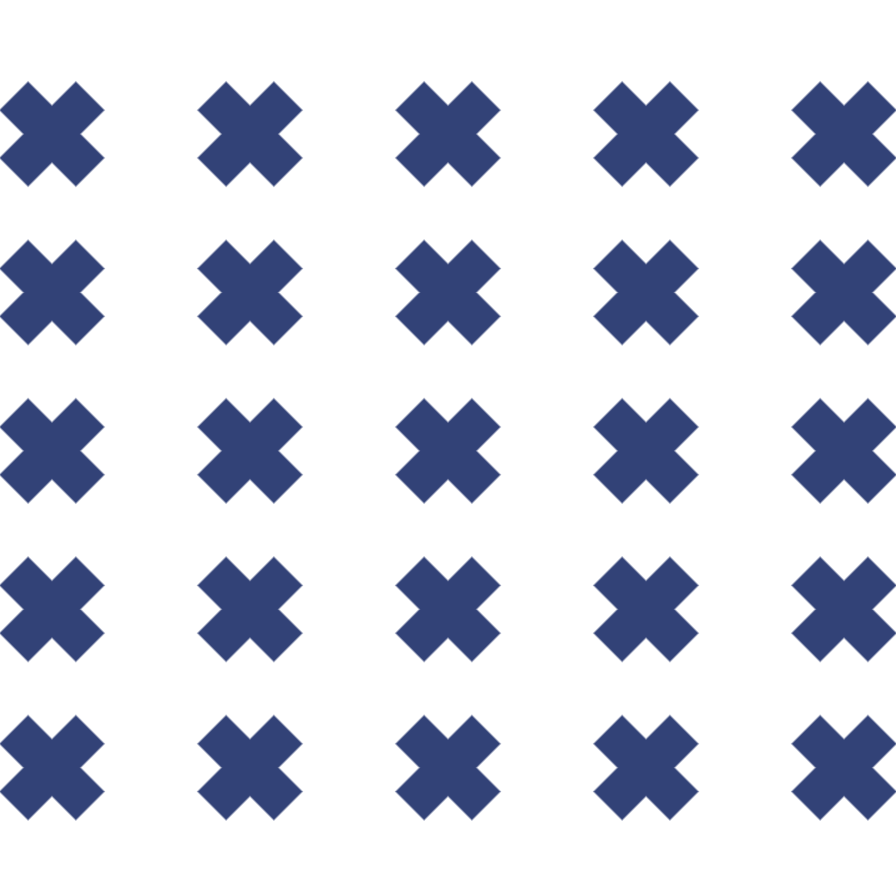
Write a three.js fragment shader that draws this pattern.

```glsl
varying vec2 vUv;

const vec3 PAPER = vec3(1.0);
const vec3 INK = vec3(0.196, 0.257, 0.467);
const vec2 GRID_CENTER = vec2(0.5, 0.4968);
const vec2 SPACING = vec2(0.221, 0.1768);
const vec2 GRID_REACH = vec2(2.0);     // crosses on each side of the middle one
const float ARM_LENGTH = 0.0603;
const float ARM_HALF_WIDTH = 0.0226;
const float EDGE_SOFTNESS = 0.0015;

float boxDistance(vec2 p, vec2 halfSize) {
  vec2 d = abs(p) - halfSize;
  return length(max(d, 0.0)) + min(max(d.x, d.y), 0.0);
}

// Two equal bars crossing on the diagonals
float crossDistance(vec2 p) {
  vec2 diagonal = vec2(p.x + p.y, p.y - p.x) * sqrt(0.5);
  vec2 bar = vec2(ARM_LENGTH, ARM_HALF_WIDTH);
  return min(boxDistance(diagonal, bar), boxDistance(diagonal, bar.yx));
}

void main() {
  // Offset from the nearest cross of the finite grid
  vec2 p = vUv - GRID_CENTER;
  vec2 cell = clamp(floor(p / SPACING + 0.5), -GRID_REACH, GRID_REACH);
  float d = crossDistance(p - cell * SPACING);

  // Smooth over at least one screen pixel
  float softness = max(EDGE_SOFTNESS, 0.5 * fwidth(vUv.y));
  float ink = 1.0 - smoothstep(-softness, softness, d);
  gl_FragColor = vec4(mix(PAPER, INK, ink), 1.0);
}
```
